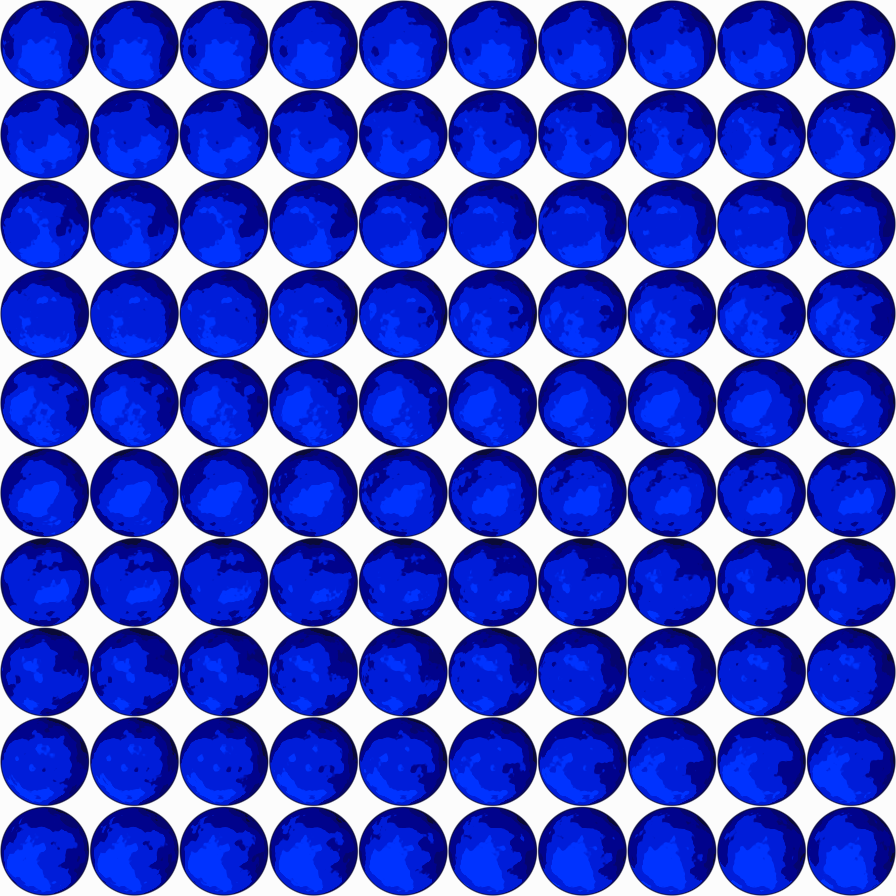
Reproduce this pattern procedurally as a three.js fragment shader.

```glsl
// A ten by ten sheet of glossy blue balls on white, each one frame of a slow turn.
// Every ball is a lit sphere whose light is disturbed by solid noise, then cut into
// flat tones. The turn closes after the last ball, and white gaps hide the borders.
varying vec2 vUv;

const float REPEATS = 10.0;
const float RADIUS = 0.494;     // in cells
const float RIM_WIDTH = 0.010;  // in cells
const float EDGE = 0.010;       // half width of the smoothed outline, in cells
const float TAU = 6.28319;

const vec3 PAPER = vec3(0.99);
const vec3 INK = vec3(0.04, 0.04, 0.21);
const vec3 DEEP = vec3(0.02, 0.02, 0.43);
const vec3 SHADOW = vec3(0.005, 0.01, 0.55);
const vec3 BODY = vec3(0.0, 0.115, 0.85);
const vec3 GLOW = vec3(0.0, 0.2, 1.0);

float hash(vec3 p) {
  return fract(sin(dot(p, vec3(127.1, 311.7, 74.7))) * 43758.5);
}

float valueNoise(vec3 p) {
  vec3 i = floor(p);
  vec3 f = fract(p);
  f = f * f * (3.0 - 2.0 * f);
  vec2 e = vec2(0.0, 1.0);
  vec4 left = vec4(hash(i), hash(i + e.xyx), hash(i + e.xxy), hash(i + e.xyy));
  vec4 right = vec4(hash(i + e.yxx), hash(i + e.yyx), hash(i + e.yxy), hash(i + e.yyy));
  vec4 x = mix(left, right, f.x);
  vec2 y = mix(x.xz, x.yw, f.y);
  return mix(y.x, y.y, f.z);
}

float fbm(vec3 p) {
  float sum = 0.0;
  float amplitude = 0.5;
  for (int octave = 0; octave < 4; octave++) {
    sum += amplitude * (valueNoise(p) - 0.5);
    p = p * 2.03 + 7.3;
    amplitude *= 0.5;
  }
  return sum;
}

vec3 spinY(vec3 p, float angle) {
  float c = cos(angle);
  float s = sin(angle);
  return vec3(c * p.x - s * p.z, p.y, s * p.x + c * p.z);
}

vec3 addTone(vec3 below, vec3 above, float level, float light) {
  return mix(below, above, smoothstep(level - 0.03, level + 0.03, light));
}

// Flat tones from darkest to brightest
vec3 toneRamp(float light) {
  vec3 color = addTone(INK, DEEP, -0.12, light);
  color = addTone(color, SHADOW, 0.22, light);
  color = addTone(color, BODY, 0.56, light);
  return addTone(color, GLOW, 0.95, light);
}

// Light on a unit sphere seen from the front, with mottling that turns with it
float ballLight(vec2 p, float angle) {
  vec3 normal = vec3(p, sqrt(max(0.0, 1.0 - dot(p, p))));
  vec3 lightDir = normalize(vec3(-0.2, -0.3, 0.93));
  float mottling = fbm(spinY(normal, angle) * 1.9 + 11.5);
  return dot(normal, lightDir) + 1.7 * mottling;
}

void main() {
  vec2 grid = vUv * REPEATS;
  vec2 cell = min(floor(grid), REPEATS - 1.0);
  vec2 p = grid - cell - 0.5;

  // Frames run left to right, then down the rows
  float frame = cell.x + REPEATS * (REPEATS - 1.0 - cell.y);
  float angle = TAU * frame / (REPEATS * REPEATS);

  // Shaded ball, thin dark rim, white ground
  float dist = length(p) - RADIUS;
  vec3 color = toneRamp(ballLight(p / RADIUS, angle));
  color = mix(color, INK, smoothstep(-EDGE, EDGE, dist + RIM_WIDTH));
  color = mix(color, PAPER, smoothstep(-EDGE, EDGE, dist));
  gl_FragColor = vec4(color, 1.0);
}
```
